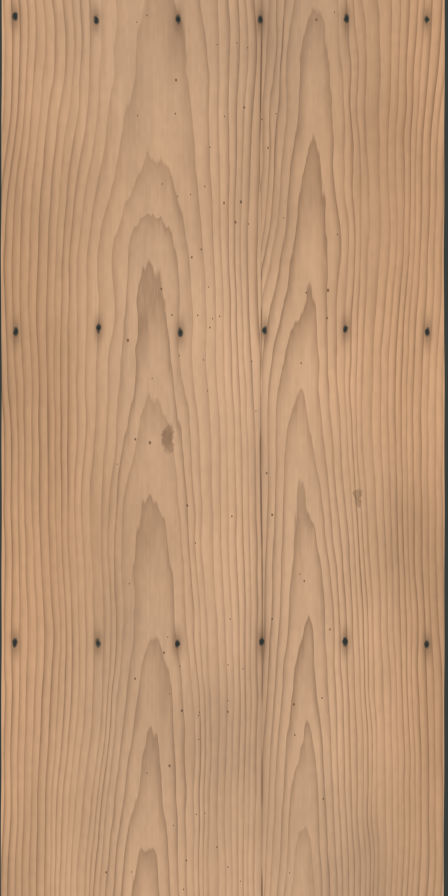
A Shadertoy shader for this texture:

```glsl
const vec3 PALE = vec3(0.777, 0.630, 0.502);
const vec3 LATEWOOD = vec3(0.622, 0.490, 0.382);
const vec3 WARM = vec3(1.015, 0.985, 0.945);
const vec3 BROWN = vec3(0.42, 0.32, 0.24);
const vec3 IRON = vec3(0.14, 0.17, 0.17);

const float SEAM_X = 0.583;
const float RINGS = 70.0;       // growth rings per canvas width
const float TAPER = 0.056;      // stretches the cathedral arches
const float ARCH_WIDTH = 0.16;
const float MOTTLE = 0.20;
const float STREAKS = 0.09;
const float FIBRE = 0.030;
const vec2 PITH_X = vec2(0.335, 0.685);   // left board, right board
const vec2 PITH_DEPTH = vec2(0.12, 0.06);
const vec2 NAIL_START = vec2(0.031, 0.565);
const vec2 NAIL_STEP = vec2(0.185, 0.697);
const vec2 NAIL_SIZE = vec2(0.0058, 0.0098);
const int WORMHOLES = 90;
const int KNOTS = 2;

float hash(vec2 p) {
    vec3 q = fract(vec3(p.xyx) * 0.1031);
    q += dot(q, q.yzx + 33.33);
    return fract((q.x + q.y) * q.z);
}

float noise(vec2 p) {
    vec2 i = floor(p), f = fract(p);
    f = f * f * (3.0 - 2.0 * f);
    return mix(mix(hash(i), hash(i + vec2(1, 0)), f.x),
               mix(hash(i + vec2(0, 1)), hash(i + vec2(1, 1)), f.x), f.y);
}

float fbm(vec2 p) {
    float sum = 0.0, amp = 0.55;
    for (int i = 0; i < 3; i++) {
        sum += amp * noise(p);
        p = p * 2.03 + 17.7;
        amp *= 0.5;
    }
    return sum;
}

// Ring number at a point: a tapered trunk sliced beside its pith
float ringPhase(vec2 p, float board) {
    vec2 q = p + board * vec2(31.0, 47.0);
    float pith = mix(PITH_X.x, PITH_X.y, board) + 0.06 * (noise(vec2(3.0, q.y * 2.1)) - 0.5);
    float depth = mix(PITH_DEPTH.x, PITH_DEPTH.y, board);
    float dx = p.x - pith;
    float arch = exp(-dx * dx / (ARCH_WIDTH * ARCH_WIDTH));
    dx += 0.018 * (noise(q * vec2(5.0, 2.2)) - 0.5);
    float phase = RINGS * (length(vec2(dx, depth)) + TAPER * (p.y - 1.0) * arch);
    phase += 1.2 * (fbm(q * vec2(9.0, 3.5)) - 0.5);
    phase += 0.45 * arch * (fbm(q * vec2(55.0, 9.0)) - 0.5);
    return phase + 0.9 * noise(vec2(phase * 0.45, 5.0)) + 40.0;
}

// Gradual darkening that ends at a crisp ring edge
float latewood(float phase) {
    float edge = clamp(1.5 * fwidth(phase), 0.08, 0.45);
    float ring = fract(phase);
    float rise = pow(min(ring / (1.0 - edge), 1.0), 2.8);
    float strength = 0.50 + 0.55 * hash(vec2(floor(phase), 7.0));
    return strength * rise * (1.0 - smoothstep(1.0 - edge, 1.0, ring));
}

void mainImage(out vec4 fragColor, in vec2 fragCoord) {
    vec2 p = fragCoord / iResolution.x;
    float px = 1.0 / iResolution.x;
    float seamX = SEAM_X + 0.006 * (noise(vec2(2.0, p.y * 3.0)) - 0.5);
    float board = step(seamX, p.x);

    // Rings, fibres and broad mottling
    float dark = latewood(ringPhase(p, board));
    dark *= 0.45 + 0.95 * fbm(p * vec2(7.0, 4.0) + 60.0);
    vec3 col = mix(PALE, LATEWOOD, clamp(dark, 0.0, 1.0));
    float fibre = noise(p * vec2(230.0, 14.0)) + noise(p * vec2(130.0, 60.0)) - 1.0;
    float mottle = fbm(p * vec2(4.0, 2.6) + 9.0) - 0.48;
    float streak = fbm(p * vec2(17.0, 1.3) + 33.0) - 0.48;
    col *= 1.0 + FIBRE * fibre + MOTTLE * mottle + STREAKS * streak;
    float warmth = smoothstep(0.15, 0.5, abs(p.x - 0.5)) + 0.8 * (noise(p * 2.5 + 80.0) - 0.5);
    col *= mix(vec3(1.0), WARM, clamp(warmth, 0.0, 1.0));

    // Broken joint between the boards
    float gap = abs(p.x - seamX);
    float seam = 0.62 * (1.0 - smoothstep(0.0, 0.001 + 1.2 * px, gap));
    seam *= smoothstep(0.2, 0.8, fbm(vec2(9.0, p.y * 8.0)));
    seam += 0.22 * exp(-gap * 55.0) * noise(vec2(4.0, p.y * 4.0));
    col = mix(col, BROWN, seam);

    // Small frayed knots
    for (int i = 0; i < KNOTS; i++) {
        float k = float(i);
        vec2 d = p - vec2(0.375 + 0.425 * k, 1.02 - 0.13 * k);
        d += 0.018 * (vec2(fbm(p * 70.0), fbm(p * 70.0 + 30.0)) - 0.5);
        float r = length(d / vec2(0.014, 0.036) * (1.0 + 0.5 * k));
        float spot = (1.0 - smoothstep(0.6, 1.1, r)) * (0.20 + 0.45 * noise(p * vec2(120.0, 50.0)));
        col = mix(col, BROWN, spot);
    }

    // Wormholes, densest near the middle
    for (int i = 0; i < WORMHOLES; i++) {
        float k = float(i);
        float spread = hash(vec2(k, 1.0)) + hash(vec2(k, 2.0)) - 1.0;
        vec2 hole = vec2(0.48 + 0.32 * spread, 2.0 * hash(vec2(k, 3.0)));
        float size = mix(0.0004, 0.0022, pow(hash(vec2(k, 4.0)), 3.0));
        float d = length((p - hole) * vec2(1.0, 0.75));
        col = mix(col, BROWN * 0.85, 0.65 * (1.0 - smoothstep(size - 0.5 * px, size + px, d)));
    }

    // Rows of nails with dark stains along the grain
    for (int row = 0; row < 3; row++) {
        for (int column = 0; column < 6; column++) {
            vec2 id = vec2(column, row);
            vec2 jitter = vec2(hash(id + 11.0), hash(id + 23.0)) - 0.5;
            vec2 d = p - NAIL_START - NAIL_STEP * id - 0.010 * jitter;
            float r = length(d / NAIL_SIZE) + 0.5 * (noise(p * 160.0) - 0.5);
            vec2 halo = d * vec2(95.0, 34.0);
            col = mix(col, BROWN, 0.50 * exp(-dot(halo, halo)));
            col = mix(col, IRON, 0.88 * (1.0 - smoothstep(0.3, 1.35, r)));
        }
    }

    // Shadowed outer edges
    float wobble = 0.003 * (noise(vec2(6.0, p.y * 7.0)) - 0.5);
    float rim = 1.0 - smoothstep(0.001, 0.001 + 1.5 * px, p.x + wobble);
    rim = max(rim, smoothstep(0.990, 0.990 + 1.5 * px, p.x + wobble));
    col = mix(col, IRON * 1.2, 0.9 * rim);

    fragColor = vec4(clamp(col, 0.0, 1.0), 1.0);
}
```
